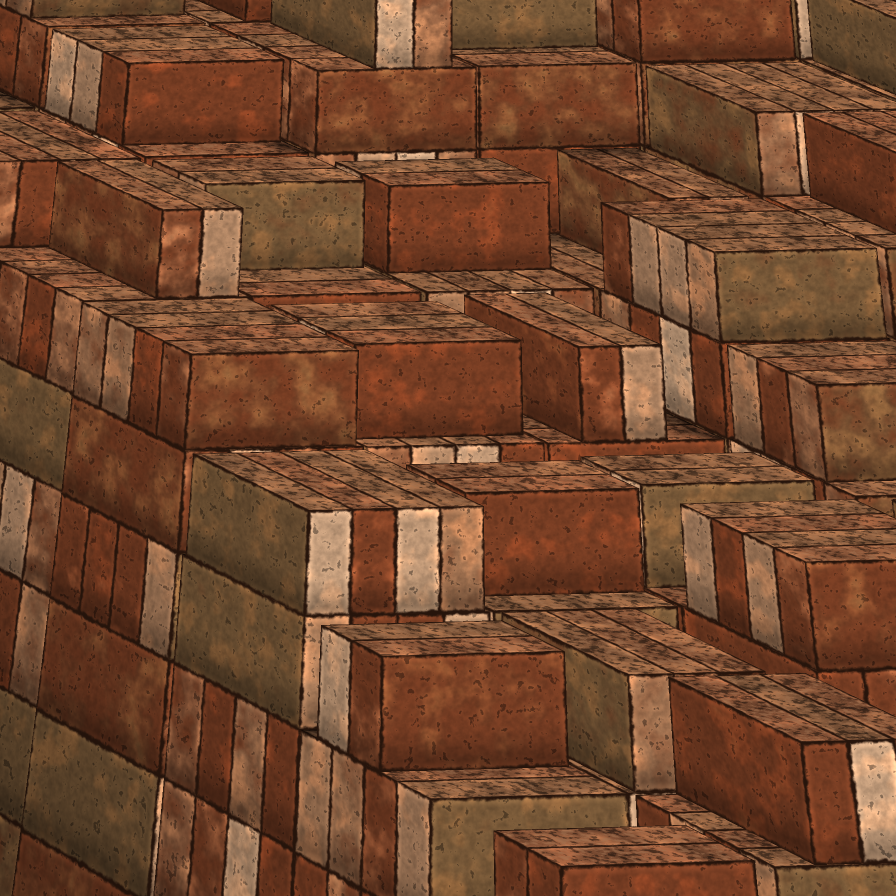
This texture is drawn by a WebGL 1 fragment shader. Its source:

```glsl
precision highp float;
// Terraced stacks of old clay bricks above a tall side wall, in oblique view.
// Each pixel walks a grid of square columns, hits their boxes, then splits
// every box into single bricks with worn edges, dark joints and dusty tops.
uniform vec2 u_resolution;

// Canvas size of one brick length to the right, one to the back, one course up.
const vec2 RIGHT = vec2(0.2, 0.005);
const vec2 BACK = vec2(-0.137, 0.065);
const float COURSE = 0.11;
const vec2 SLOPE = vec2(0.3, 0.9);
const float BRICK_RATIO = 0.55;

const vec3 RUST = vec3(0.46, 0.235, 0.135);
const vec3 OLIVE = vec3(0.46, 0.34, 0.215);
const vec3 TAN = vec3(0.63, 0.45, 0.32);
const vec3 CREAM = vec3(0.76, 0.61, 0.48);
const vec3 DUST = vec3(0.56, 0.365, 0.25);
const vec3 JOINT = vec3(0.15, 0.08, 0.045);

struct Hit { float t; vec3 face; vec3 lo; vec3 hi; float count; };

float hash(vec3 p) {
  p = fract(p * vec3(0.1031, 0.1030, 0.0973));
  p += dot(p, p.yzx + 33.33);
  return fract((p.x + p.y) * p.z);
}

float noise(vec2 p) {
  vec2 i = floor(p), f = fract(p);
  f = f * f * (3.0 - 2.0 * f);
  float low = mix(hash(vec3(i, 1.0)), hash(vec3(i + vec2(1.0, 0.0), 1.0)), f.x);
  float high = mix(hash(vec3(i + vec2(0.0, 1.0), 1.0)), hash(vec3(i + 1.0, 1.0)), f.x);
  return mix(low, high, f.y);
}

float fbm(vec2 p) {
  float sum = 0.0, weight = 0.53;
  for (int i = 0; i < 4; i++) {
    sum += weight * noise(p);
    p = mat2(1.6, 1.2, -1.2, 1.6) * p + 5.3;
    weight *= 0.5;
  }
  return sum;
}

// Whole courses in a column; left of the wall the ground drops away.
float stackHeight(vec2 cell) {
  float drop = cell.x < -1.0 ? 10.0 : 0.0;
  return floor(dot(SLOPE, cell) + 1.3 * hash(vec3(cell, 7.0))) - drop;
}

float turned(vec2 cell, float course) {
  return step(0.5, hash(vec3(cell, course + 40.0)));
}

// Keeps the nearer of the old hit and this box; rays run right, back and down.
void hitBox(vec3 origin, vec3 dir, vec3 lo, vec3 hi, float count, inout Hit hit) {
  vec3 enter = (vec3(lo.xy, hi.z) - origin) / dir;
  vec3 leave = (vec3(hi.xy, lo.z) - origin) / dir;
  float t = max(enter.x, max(enter.y, enter.z));
  if (t < min(leave.x, min(leave.y, leave.z)) && t < hit.t)
    hit = Hit(t, step(vec3(t), enter), lo, hi, count);
}

void hitColumn(vec3 origin, vec3 dir, vec2 cell, inout Hit hit) {
  float h = stackHeight(cell);
  vec2 shift = vec2(hash(vec3(cell, 11.0)), hash(vec3(cell, 23.0)));
  float count = 2.0 + floor(3.0 * hash(vec3(cell, 31.0)));
  vec2 size = mix(vec2(0.24 * count, 0.96), vec2(0.96, 0.24 * count), turned(cell, h));
  vec2 corner = cell + (1.0 - size) * shift;
  hitBox(origin, dir, vec3(cell + 0.03 * shift, h - 20.0), vec3(cell + 1.0, h), 4.0, hit);
  hitBox(origin, dir, vec3(corner, h), vec3(corner + size, h + 1.0), count, hit);
}

vec3 shadeBrick(vec3 p, Hit hit) {
  bool top = hit.face.z > 0.5;
  bool left = !top && hit.face.x > 0.5;
  vec2 cell = floor(0.5 * (hit.lo.xy + hit.hi.xy));
  float course = floor(p.z - (top ? 0.01 : 0.0));
  float turn = turned(cell, course);
  bool ends = !top && (left == (turn > 0.5));
  vec2 local = clamp((p.xy - hit.lo.xy) / (hit.hi.xy - hit.lo.xy), 0.001, 0.999);
  float across = mix(local.x, local.y, turn) * hit.count;
  float along = mix(local.y, local.x, turn);
  float index = floor(across);
  float id = hash(vec3(cell * 5.0 + index, course * 3.0 + index));

  // Surface grain, then distance to the nearest worn brick edge
  vec2 uv = top ? p.xy : vec2(left ? p.y : p.x, p.z * BRICK_RATIO);
  uv += id * 17.0;
  float rough = fbm(uv * 8.0), grain = fbm(uv * 36.0);
  vec3 gaps = 0.5 - abs(vec3(fract(across), along, fract(p.z)) - 0.5);
  gaps *= vec3(0.25, 1.0, BRICK_RATIO);
  if (top) gaps.z = 1.0; else if (ends) gaps.y = 1.0; else gaps.x = 1.0;
  float edge = min(gaps.x, min(gaps.y, gaps.z)) + 0.022 * (grain - 0.5) + 0.012 * (rough - 0.5);

  vec3 clay = mix(RUST, ends ? TAN : OLIVE, smoothstep(0.25, 0.65, id + 0.5 * (rough - 0.5)));
  if (ends) clay = mix(clay, CREAM, smoothstep(0.65, 0.95, id));
  clay = mix(clay, clay * vec3(1.25, 1.18, 1.12), smoothstep(0.5, 0.75, rough));
  if (top) {
    clay = mix(clay, DUST, 0.7) * (0.55 + 0.9 * rough);
    clay *= 1.0 - 0.45 * smoothstep(0.53, 0.68, grain);
    clay = mix(clay, TAN, 0.5 * smoothstep(0.42, 0.3, grain));
  } else {
    clay *= 0.8 + 0.4 * grain;
    clay *= 1.0 - 0.4 * smoothstep(0.68, 0.76, grain);
    clay *= mix(0.68, 1.0, smoothstep(0.0, 0.4, fract(p.z)));
    clay *= left ? 0.84 : 1.02;
  }
  clay *= 1.0 + 0.16 * smoothstep(0.045, 0.018, edge);
  clay = mix(JOINT, clay, smoothstep(0.002, 0.018, edge));

  // Contact shade below taller neighbours and toward the foot of the wall
  if (top) {
    float behind = step(hit.hi.z + 0.5, stackHeight(cell + vec2(0.0, 1.0)));
    float beside = step(hit.hi.z + 0.5, stackHeight(cell + vec2(1.0, 0.0)));
    clay *= 1.0 - 0.5 * behind * smoothstep(0.75, 1.0, fract(p.y));
    clay *= 1.0 - 0.5 * beside * smoothstep(0.75, 1.0, fract(p.x));
  }
  return clay * mix(0.6, 1.0, smoothstep(-9.0, -0.5, p.z - dot(SLOPE, p.xy)));
}

vec3 drawBricks(vec2 canvas) {
  vec2 s = (canvas - 0.5) * (1.0 + 0.25 * (canvas.y - 0.5)) + vec2(0.09, 0.0);
  vec3 dir = vec3(-BACK.x / RIGHT.x, 1.0, 0.0);
  dir.z = -(RIGHT.y * dir.x + BACK.y) / COURSE;
  vec3 origin = vec3(s.x / RIGHT.x, 0.0, 0.0);
  origin.z = (s.y - RIGHT.y * origin.x) / COURSE;
  float reach = (origin.z - SLOPE.x * origin.x) / (dot(SLOPE, dir.xy) - dir.z);
  origin += dir * (reach - 2.2);

  vec2 cell = floor(origin.xy);
  vec2 next = (cell + 1.0 - origin.xy) / dir.xy;
  Hit hit = Hit(100.0, vec3(0.0), vec3(0.0), vec3(1.0), 4.0);
  for (int i = 0; i < 20; i++) {
    hitColumn(origin, dir, cell, hit);
    if (hit.t < 99.0) break;
    vec2 move = next.x < next.y ? vec2(1.0, 0.0) : vec2(0.0, 1.0);
    cell += move;
    next += move / dir.xy;
  }
  return hit.t < 99.0 ? shadeBrick(origin + dir * hit.t, hit) : JOINT;
}

void main() {
  vec3 sum = vec3(0.0);
  for (int i = 0; i < 4; i++) {
    vec2 offset = vec2(mod(float(i), 2.0), floor(float(i) * 0.5)) * 0.5 - 0.25;
    sum += drawBricks((gl_FragCoord.xy + offset) / u_resolution);
  }
  gl_FragColor = vec4(sum * 0.25, 1.0);
}
```
